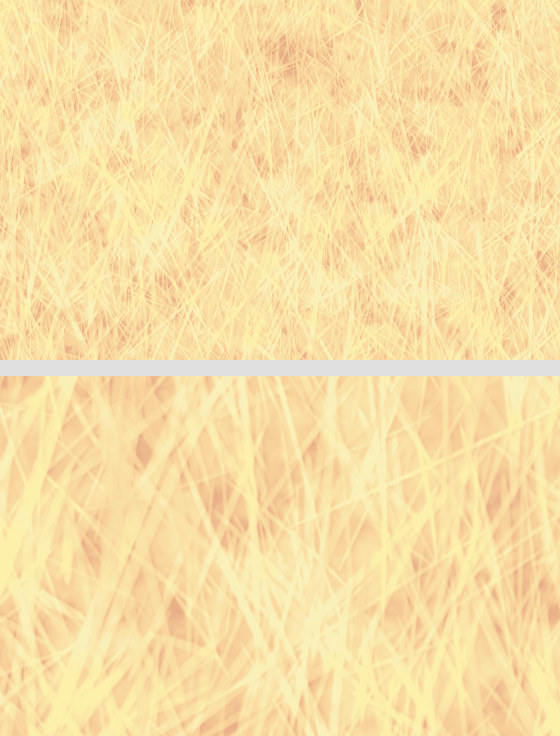
Top: the whole. Bottom: its middle third, enlarged.
Reproduce this texture procedurally as a WebGL 1 fragment shader.

```glsl
precision highp float;

uniform vec2 u_resolution;

const int LAYERS = 32;
const float SOFT_EDGE = 0.0015;

const vec3 GAP_ROSE = vec3(0.91, 0.68, 0.53);
const vec3 PEACH = vec3(0.97, 0.82, 0.60);
const vec3 STRAW = vec3(0.98, 0.885, 0.65);
const vec3 LEMON = vec3(0.99, 0.94, 0.665);
const vec3 CREAM = vec3(0.98, 0.94, 0.73);

float hash(vec2 p) {
  return fract(sin(dot(p, vec2(127.1, 311.7))) * 43758.5453);
}

vec2 hash2(vec2 p) {
  return vec2(hash(p), hash(p + 19.19));
}

float valueNoise(vec2 p) {
  vec2 cell = floor(p);
  vec2 f = fract(p);
  f = f * f * (3.0 - 2.0 * f);
  float low = mix(hash(cell), hash(cell + vec2(1.0, 0.0)), f.x);
  float high = mix(hash(cell + vec2(0.0, 1.0)), hash(cell + 1.0), f.x);
  return mix(low, high, f.y);
}

float fbm(vec2 p) {
  float sum = 0.0;
  float gain = 0.5;
  for (int i = 0; i < 4; i++) {
    sum += gain * valueNoise(p);
    p = p * 2.03 + 17.3;
    gain *= 0.5;
  }
  return sum / 0.9375;
}

// Offset from a blade's axis (x) and position along it (y), slightly bowed.
vec2 bladeSpace(vec2 d, float lean, float halfLength, float bow) {
  float c = cos(lean);
  float s = sin(lean);
  vec2 q = vec2(c * d.x - s * d.y, s * d.x + c * d.y);
  q.y /= halfLength;
  q.x += bow * halfLength * q.y * q.y;
  return q;
}

float bladeMask(vec2 q, float halfWidth, float soft) {
  float taper = halfWidth * sqrt(max(1.0 - q.y * q.y, 0.0));
  float side = 1.0 - smoothstep(-soft, soft, abs(q.x) - taper);
  return side * (1.0 - smoothstep(0.82, 1.0, abs(q.y)));
}

// Lays one scattered layer of blades, one per cell, over the tone so far.
float layBlades(float tone, vec2 p, float size, float width, float spread,
                float opacity, float seed) {
  vec2 grid = p / size + 31.0 * hash2(vec2(seed, 4.7));
  vec2 home = floor(grid);
  for (int j = -1; j <= 1; j++) {
    for (int i = -1; i <= 1; i++) {
      vec2 cell = home + vec2(float(i), float(j));
      vec2 key = cell + seed * 7.31;
      vec2 shape = hash2(key + 3.7);
      vec2 turn = hash2(key + 41.3);
      vec2 look = hash2(key + 73.9);
      vec2 d = (grid - cell - hash2(key)) * size;
      float lean = (turn.x + turn.y - 1.0) * spread;
      float halfLength = size * mix(0.45, 0.93, shape.x);
      float halfWidth = width * mix(0.5, 1.7, shape.y * shape.y);
      vec2 q = bladeSpace(d, lean, halfLength, (look.y - 0.5) * 0.12);
      float cover = bladeMask(q, halfWidth, SOFT_EDGE);
      float shade = bladeMask(q - vec2(0.003, 0.0), halfWidth, 0.004);
      float ridge = 0.07 * smoothstep(0.0, halfWidth, abs(q.x));
      float bladeTone = mix(0.56, 1.08, sqrt(look.x)) - ridge;
      tone -= 0.08 * shade * (1.0 - cover);
      tone = mix(tone, bladeTone, cover * opacity);
    }
  }
  return tone;
}

vec3 strawColor(float tone, float paleness) {
  vec3 color = mix(GAP_ROSE, PEACH, smoothstep(0.0, 0.52, tone));
  color = mix(color, STRAW, smoothstep(0.45, 0.80, tone));
  vec3 light = mix(LEMON, CREAM, paleness);
  return mix(color, light, smoothstep(0.74, 1.0, tone));
}

void main() {
  vec2 p = gl_FragCoord.xy / u_resolution.y;

  // Ragged rosy hollows beneath the straw
  float hollow = smoothstep(0.50, 0.70, fbm(p * 15.0 + 5.0));
  float tone = mix(0.25, 0.95, fbm(p * 38.0)) - 0.28 * hollow;

  // Short tangled blades below, long upright stalks above
  for (int i = 0; i < LAYERS; i++) {
    float height = float(i) / float(LAYERS - 1);
    float size = mix(0.075, 0.46, pow(height, 1.5));
    float width = mix(0.0029, 0.0060, height);
    float spread = mix(1.5, 0.95, height);
    float opacity = mix(0.54, 0.66, height) * (1.0 - 0.30 * hollow);
    tone = layBlades(tone, p, size, width, spread, opacity, float(i) + 1.0);
  }

  // Fine mottling, pale clumps and slow drift in warmth
  tone += 0.14 * (fbm(p * 100.0) - 0.5) + 0.28 * (fbm(p * 5.0) - 0.5);
  tone += 0.20 * (fbm(p * 20.0 + 90.0) - 0.5);
  tone = 0.79 + 1.15 * (tone - 0.70);
  float paleness = smoothstep(0.35, 0.65, fbm(p * 16.0 + 60.0));
  gl_FragColor = vec4(strawColor(clamp(tone, 0.0, 1.0), paleness), 1.0);
}
```
